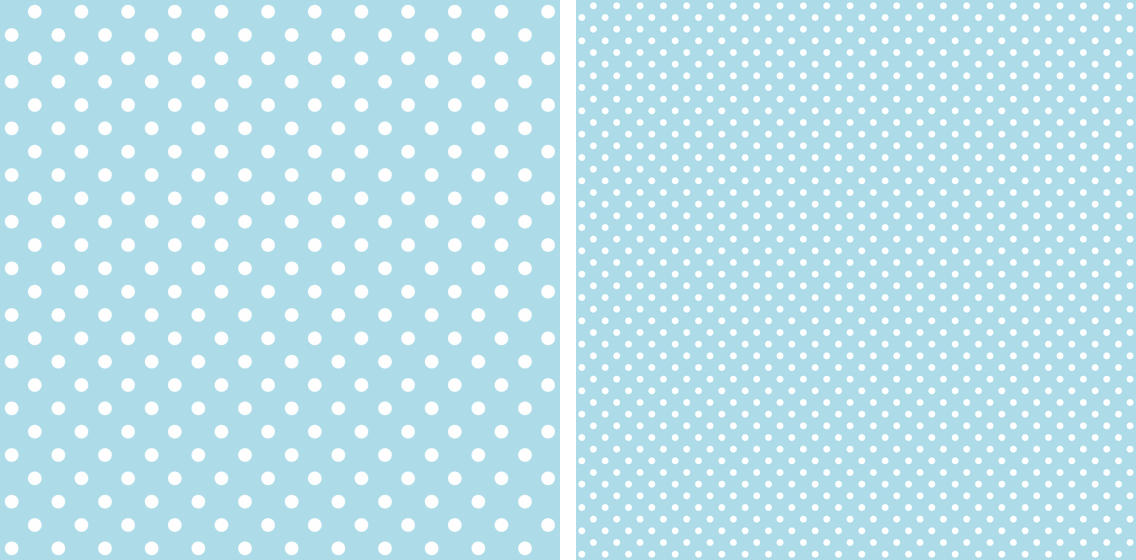
Left, the tile; right, the same tile 2 across and 2 down.
Give the GLSL for this pattern, as a WebGL 2 fragment shader.

```glsl
#version 300 es
precision highp float;

uniform vec2 u_resolution;
out vec4 fragColor;

// Signed distance to a dot, in units of one repeat
float dotDistance(vec2 cell, vec2 center) {
    return length(cell - center) - 0.146;
}

void main() {
    vec2 uv = gl_FragCoord.xy / u_resolution;

    // Twelve repeats each way, two staggered dots per repeat
    vec2 cell = fract(uv * 12.0);
    float dist = min(dotDistance(cell, vec2(0.25)),
                     dotDistance(cell, vec2(0.745, 0.75)));

    // Soft edge, never thinner than a pixel
    float edge = max(0.016, 9.0 / min(u_resolution.x, u_resolution.y));
    float coverage = 1.0 - smoothstep(-edge, edge, dist);

    vec3 paleBlue = vec3(0.68, 0.86, 0.91);
    vec3 dotWhite = vec3(0.995, 0.998, 0.995);
    fragColor = vec4(mix(paleBlue, dotWhite, coverage), 1.0);
}
```
